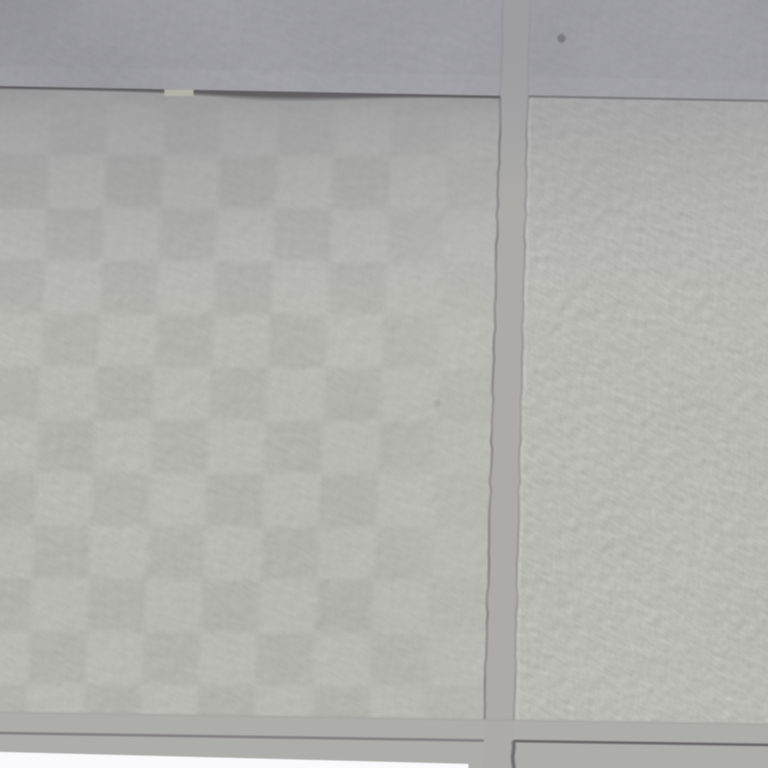
Write a Shadertoy shader that draws this texture.

```glsl
// Suspended ceiling seen at a slight tilt: matte panels in painted rails.
// A faint checker weave and a slanted plaster grain cover the panels;
// a sagging edge, uneven seams, a small clip and a bright opening add wear.

#define CELL vec2(0.0742, 0.0690)    // size of one check
#define CHECK_ORIGIN vec2(0.0612, 0.2695)
#define CHECK_DEPTH 0.028
#define GRAIN_DEPTH 0.034
#define SOFT 0.0017                  // edge blur
#define WARM_GREY vec3(0.728, 0.728, 0.708)
#define COOL_GREY vec3(0.590, 0.590, 0.615)
#define RAIL_GREY vec3(0.675, 0.672, 0.660)
#define SEAM_GREY vec3(0.400, 0.390, 0.400)
#define GLOW_WHITE vec3(0.980, 0.980, 0.990)

float hash(vec2 p) {
    vec3 q = fract(vec3(p.xyx) * 0.1031);
    q += dot(q, q.yzx + 33.33);
    return fract((q.x + q.y) * q.z);
}

float noise(vec2 p) {
    vec2 i = floor(p), f = fract(p);
    f = f * f * (3.0 - 2.0 * f);
    return mix(mix(hash(i), hash(i + vec2(1, 0)), f.x),
               mix(hash(i + vec2(0, 1)), hash(i + vec2(1, 1)), f.x), f.y);
}

float fbm(vec2 p) {
    float sum = 0.0, amp = 0.5;
    for (int i = 0; i < 4; i++) {
        sum += amp * noise(p);
        p = p * 2.03 + 17.0;
        amp *= 0.5;
    }
    return sum;
}

// Soft step: 0 below edge, 1 above
float above(float edge, float x) {
    float w = max(SOFT, 0.8 / iResolution.y);
    return smoothstep(edge - w, edge + w, x);
}

float band(float lo, float hi, float x) { return above(lo, x) * (1.0 - above(hi, x)); }

// Soft line of given half width around zero distance
float seam(float d, float halfWidth) { return 1.0 - smoothstep(0.0, halfWidth + SOFT, abs(d)); }

// Slanted relief, lit from the upper left
float grain(vec2 p) {
    vec2 q = vec2(p.x + p.y, (p.y - p.x) * 1.7) * 62.0;
    return fbm(q) - fbm(q + vec2(0.55, 0.25));
}

// Signed checker, -1 or 1, with blurred cell borders
float checker(vec2 p) {
    p += vec2(0.04 * (p.y - CHECK_ORIGIN.y), -0.006 * p.x);
    p += 0.003 * (vec2(noise(p * 70.0), noise(p * 70.0 + 9.0)) - 0.5);
    vec2 wave = sin(3.14159265 * (p - CHECK_ORIGIN) / CELL);
    vec2 s = clamp(wave * 5.0, -1.0, 1.0);
    return s.x * s.y;
}

void mainImage(out vec4 fragColor, in vec2 fragCoord) {
    vec2 p = fragCoord / iResolution.xy;
    p.y = 1.0 - p.y;                 // measure downward from the top
    float wobble = 0.002 * (noise(vec2(p.y * 75.0, 3.0)) - 0.5);

    // Tilted rail edges
    float postL = 0.655 - 0.026 * p.y + wobble;
    float postR = 0.690 - 0.022 * p.y - wobble;
    float topSeam = 0.112 + 0.0195 * p.x;
    float railTop = 0.927 + 0.0155 * p.x;
    float railEnd = 0.9545 + 0.0155 * p.x;
    float left = 1.0 - above(postL, p.x);
    float right = above(postR, p.x);
    float lower = above(topSeam, p.y);
    float panel = lower * (1.0 - above(railTop, p.y)) * (left + right);

    // Panel shading, weave and grain
    float fall = smoothstep(0.10, 0.46, p.y + 0.05 * p.x);
    vec3 col = mix(vec3(0.645, 0.645, 0.650), WARM_GREY, fall);
    float weave = smoothstep(0.08, 0.24, p.y) * mix(0.15, 1.0, left);
    weave *= mix(1.0, 0.45, smoothstep(0.46, 0.60, p.x));
    col -= panel * weave * CHECK_DEPTH * (0.5 + 0.5 * checker(p));
    float rough = mix(0.65, 1.2, right) * mix(0.5, 1.0, fall);
    col += panel * rough * GRAIN_DEPTH * 2.0 * grain(p);

    // Cool strip of panels along the top, with its horizontal rail
    vec3 cool = COOL_GREY + 0.05 * (fbm(p * 7.0) - 0.5) + 0.03 * grain(p);
    cool += 0.025 * smoothstep(0.0, 0.4, p.x);
    cool += 0.012 * above(topSeam - 0.026, p.y);
    col = mix(cool, col, lower);

    // Post and lower rail
    vec3 railCol = mix(vec3(0.615, 0.615, 0.635), RAIL_GREY, smoothstep(0.03, 0.3, p.y));
    col = mix(col, railCol, band(postL, postR, p.x));
    col = mix(col, RAIL_GREY, above(railTop, p.y) * 0.9);
    col -= 0.025 * seam(p.y - railTop, 0.002);

    // Post edges: a firmer seam on the left, a lighter one on the right
    float span = 1.0 - above(railTop, p.y);
    float uneven = 0.6 + 0.4 * noise(vec2(p.y * 45.0, 8.0));
    float edgeFade = mix(0.25, 1.0, lower) * span * uneven;
    col = mix(col, SEAM_GREY, 0.55 * edgeFade * seam(p.x - postL, 0.0018));
    col = mix(col, SEAM_GREY, 0.32 * edgeFade * seam(p.x - postR, 0.0015));
    col += 0.03 * edgeFade * seam(p.x - postR - 0.004, 0.002);

    // Top seam: sagging gap on the left, thin line on the right
    float drop = p.y - topSeam;
    float sag = 0.0035 + 0.009 * exp(-pow((p.x - 0.37) / 0.12, 2.0));
    col = mix(col, SEAM_GREY, 0.9 * left * lower * (1.0 - smoothstep(sag * 0.4, sag + 0.002, drop)));
    col -= 0.05 * left * lower * exp(-max(drop, 0.0) / 0.025);
    col = mix(col, SEAM_GREY, 0.6 * right * seam(drop, 0.0015));
    vec2 clip = abs(p - vec2(0.233, 0.1205)) - vec2(0.019, 0.0045);
    col = mix(col, vec3(0.70, 0.70, 0.66), 1.0 - above(0.0, max(clip.x, clip.y)));

    // Under the lower rail: seams, side return and bright opening
    float ledge = 0.979 + 0.0256 * p.x;
    col = mix(col, SEAM_GREY, seam(p.y - railEnd, 0.0018) * (0.6 * left + 0.95 * right));
    col = mix(col, SEAM_GREY, 0.9 * above(railEnd, p.y) * seam(p.x - postR, 0.003));
    col = mix(col, GLOW_WHITE, above(ledge, p.y) * (1.0 - above(0.610, p.x)));

    // Small specks and broad blotches
    col -= 0.13 * (1.0 - smoothstep(0.003, 0.008, length(p - vec2(0.731, 0.050))));
    col -= 0.05 * (1.0 - smoothstep(0.002, 0.007, length(p - vec2(0.569, 0.525))));
    col += 0.02 * panel * (fbm(p * 9.0 + 4.0) - 0.47);
    fragColor = vec4(clamp(col, 0.0, 1.0), 1.0);
}
```
